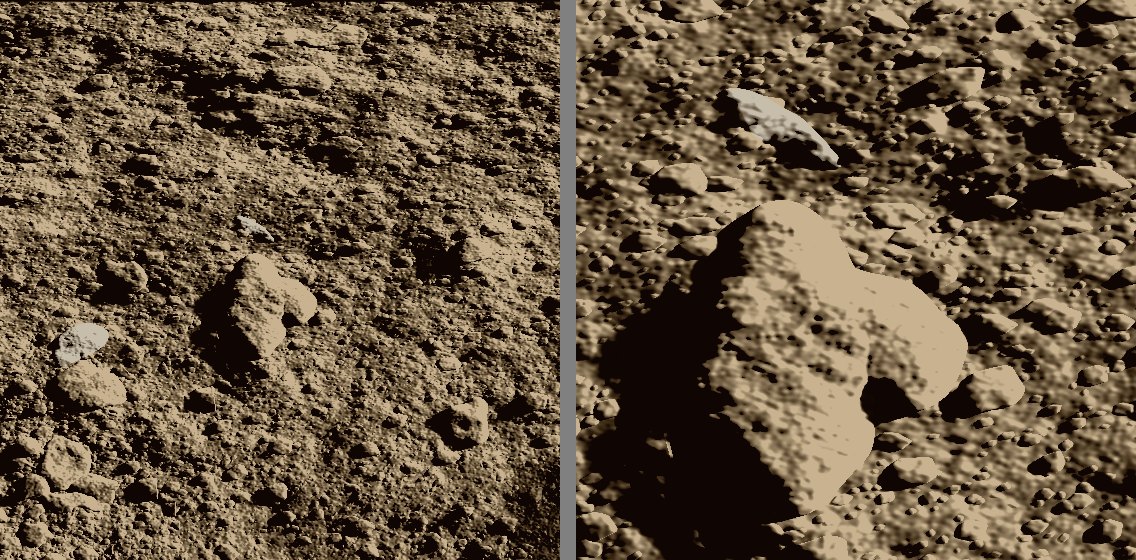
Left, the full canvas; right, a detail of the centre.
A three.js fragment shader for this texture:

```glsl
// Dry stony soil with scattered rocks under low, hard sunlight from the right.
varying vec2 vUv;

const vec2 SUN_DIR = vec2(0.92, 0.39);
const float SUN_SLOPE = 0.5;

float hash(vec2 p) {
  vec3 q = fract(p.xyx * 0.1031);
  q += dot(q, q.yzx + 33.33);
  return fract((q.x + q.y) * q.z);
}

float noise(vec2 p) {
  vec2 cell = floor(p);
  vec2 f = fract(p);
  f = f * f * (3.0 - 2.0 * f);
  float low = mix(hash(cell), hash(cell + vec2(1.0, 0.0)), f.x);
  float high = mix(hash(cell + vec2(0.0, 1.0)), hash(cell + 1.0), f.x);
  return mix(low, high, f.y);
}

vec2 rotate(vec2 p, float angle) {
  float c = cos(angle);
  float s = sin(angle);
  return vec2(c * p.x + s * p.y, c * p.y - s * p.x);
}

// Rough ground: each octave is a little steeper than the last.
float soil(vec2 p) {
  float sum = 0.0;
  float amplitude = 0.055;
  p = p * 6.0 + 40.0;
  for (int i = 0; i < 6; i++) {
    sum += amplitude * noise(p);
    amplitude *= 0.52;
    p = rotate(p, 0.5) * 2.1 + 17.0;
  }
  return sum;
}

// At most one angular pebble per grid cell.
float pebble(vec2 p, float scale, float density) {
  vec2 q = p * scale + 50.0;
  vec2 cell = floor(q);
  vec2 rnd = vec2(hash(cell + scale), hash(cell + scale + 71.0));
  vec2 d = rotate(fract(q) - 0.5 - 0.2 * (rnd - 0.5), rnd.x * 2.0 - 1.0);
  d.y *= 1.0 + 0.4 * rnd.y;
  float reach = max(length(d), 1.15 * dot(abs(d), vec2(0.8, 0.6)));
  float radius = 0.18 + 0.2 * rnd.y;
  float dome = sqrt(max(0.0, 1.0 - reach * reach / (radius * radius)));
  return step(hash(cell + 13.0), density) * 0.75 * radius * dome / scale;
}

float pebbles(vec2 p, float crowding) {
  float top = 0.0;
  float scale = 9.0;
  for (int i = 0; i < 5; i++) {
    float sparse = i == 0 ? 0.03 : 0.33;
    top = max(top, pebble(rotate(p, 0.25 * float(i)), scale, sparse + 0.55 * crowding));
    scale *= 1.8;
  }
  return top;
}

// Flat-topped rock; size holds its half axes.
float rock(vec2 p, vec2 centre, vec2 size, float angle, float height) {
  vec2 d = rotate(p - centre, angle) / size;
  float r = dot(d, d);
  return height * sqrt(max(0.0, 1.0 - r * r));
}

vec2 roughen(vec2 p) {
  return p + 0.022 * (vec2(noise(p * 28.0), noise(p * 28.0 + 90.0)) - 0.5);
}

float paleChips(vec2 p) {
  float slab = rock(p, vec2(0.145, 0.39), vec2(0.056, 0.027), 0.65, 0.016);
  return max(slab, rock(p, vec2(0.452, 0.59), vec2(0.041, 0.009), -0.42, 0.009));
}

float rocks(vec2 p) {
  float h = rock(p, vec2(0.462, 0.455), vec2(0.058, 0.086), 0.1, 0.047);
  h = max(h, rock(p, vec2(0.507, 0.47), vec2(0.056, 0.037), -0.5, 0.042));
  h = max(h, rock(p, vec2(0.225, 0.51), vec2(0.035, 0.028), -0.5, 0.022));
  h = max(h, rock(p, vec2(0.83, 0.245), vec2(0.04, 0.042), 0.2, 0.035));
  h = max(h, rock(p, vec2(0.845, 0.55), vec2(0.027, 0.023), -0.3, 0.025));
  h = max(h, rock(p, vec2(0.165, 0.315), vec2(0.058, 0.034), -0.2, 0.02));
  h = max(h, rock(p, vec2(0.115, 0.17), vec2(0.05, 0.043), 0.3, 0.022));
  h = max(h, rock(p, vec2(0.125, 0.105), vec2(0.075, 0.014), -0.08, 0.014));
  h = max(h, rock(p, vec2(0.535, 0.865), vec2(0.054, 0.023), -0.15, 0.022));
  h = max(h, rock(p, vec2(0.57, 0.932), vec2(0.085, 0.014), 0.12, 0.017));
  h = max(h, rock(p, vec2(0.47, 0.806), vec2(0.11, 0.022), 0.02, 0.018));
  return max(h, paleChips(p));
}

float terrain(vec2 p) {
  vec2 ground = vec2(p.x, p.y * (1.25 + 0.45 * p.y));
  vec2 rough = roughen(p);
  float crowding = (1.0 - smoothstep(0.05, 0.45, p.x)) * (1.0 - smoothstep(0.1, 0.6, p.y));
  vec2 shifted = ground + 0.6 * (rough - p);
  return soil(ground) + max(pebbles(shifted, crowding), rocks(rough));
}

// Walk towards the sun and keep the strongest obstruction.
float sunShadow(vec2 p, float height) {
  float blocked = 0.0;
  float reach = 0.003;
  for (int i = 0; i < 8; i++) {
    float rise = (terrain(p + SUN_DIR * reach) - height) / reach;
    blocked = max(blocked, smoothstep(0.0, 0.14, rise - SUN_SLOPE));
    reach *= 1.6;
  }
  return blocked;
}

vec3 earthColour(float t) {
  vec3 c = mix(vec3(0.06, 0.02, 0.01), vec3(0.21, 0.14, 0.06), smoothstep(0.17, 0.33, t));
  c = mix(c, vec3(0.35, 0.28, 0.18), clamp((t - 0.33) / 0.16, 0.0, 1.0));
  c = mix(c, vec3(0.50, 0.42, 0.31), clamp((t - 0.49) / 0.16, 0.0, 1.0));
  c = mix(c, vec3(0.64, 0.56, 0.43), clamp((t - 0.65) / 0.15, 0.0, 1.0));
  return mix(c, vec3(0.79, 0.70, 0.56), clamp((t - 0.80) / 0.14, 0.0, 1.0));
}

void main() {
  vec2 p = vUv;
  float height = terrain(p);
  float facing = (height - terrain(p + SUN_DIR * 0.002)) / 0.002;
  vec2 rough = roughen(p);
  float onRock = smoothstep(0.0, 0.008, rocks(rough));
  float onChip = smoothstep(0.0, 0.005, paleChips(rough));
  // Sunlight, mineral patches and fine grit
  float tone = 0.58 + 0.48 * clamp(facing, -1.1, 1.1) + 0.1 * onRock + 0.2 * onChip;
  tone += 0.16 * (noise(p * 9.0) - 0.5) + 0.36 * (noise(p * 290.0) - 0.5);
  tone *= 1.0 - 0.85 * sunShadow(p, height);
  // Shade in the lower right corner and along the top edge
  tone -= 0.4 * (1.0 - smoothstep(0.06, 0.14, length(p - vec2(1.0, 0.08))));
  tone *= 1.0 - smoothstep(0.995, 0.999, p.y);
  vec3 colour = earthColour(tone);
  gl_FragColor = vec4(mix(colour, colour * vec3(0.99, 1.06, 1.2), onChip), 1.0);
}
```
